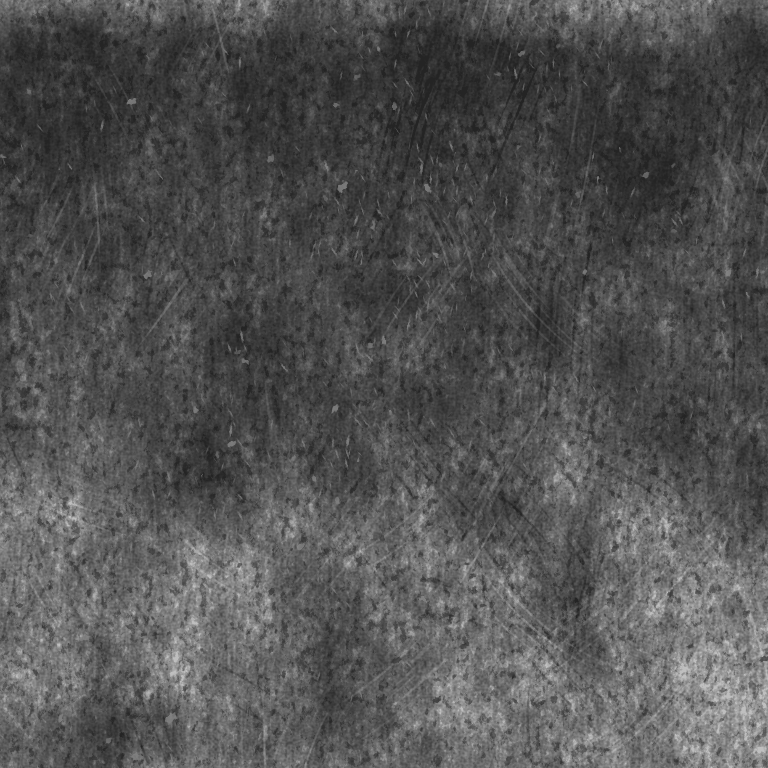
A Shadertoy shader for this texture:

```glsl
// Worn dark grey metal: smoky tone, mottled grain, curved scratches and small chips.
#define BLOTCH 0.16       // strength of the smoky patches
#define MOTTLE 0.34       // relative strength of the mid-size mottling
#define GRAIN 0.30        // relative strength of the fine grain
#define PITTING 0.34      // relative depth of the dark pits
#define GROUPS 64         // bundles of scratches
#define SCRATCH_LIGHT 0.13
#define SCRATCH_DARK 0.10
#define CHIP_CELLS 56.0   // chip grid cells across the canvas
#define CHIP_LIGHT 0.54
#define CHIP_DARK 0.14
#define BLACK_FLOOR 0.14

// Integer hash giving two values in 0..1
vec2 hash2(vec2 p) {
    uvec2 q = uvec2(ivec2(floor(p))) * 1664525u + 1013904223u;
    q.x += q.y * 1664525u;
    q.y += q.x * 1664525u;
    q ^= q >> 16u;
    q.x += q.y * 1664525u;
    q.y += q.x * 1664525u;
    q ^= q >> 16u;
    return vec2(q) / float(0xffffffffu);
}
float cornerSlope(vec2 cell, vec2 offset) {
    float a = 6.2832 * hash2(cell).x;
    return dot(vec2(cos(a), sin(a)), offset);
}
// Gradient noise, about -1..1
float gnoise(vec2 p) {
    vec2 i = floor(p), f = p - i, e = vec2(1, 0);
    vec2 w = f * f * f * (f * (f * 6.0 - 15.0) + 10.0);
    float low = mix(cornerSlope(i, f), cornerSlope(i + e, f - e), w.x);
    float high = mix(cornerSlope(i + e.yx, f - e.yx), cornerSlope(i + 1.0, f - 1.0), w.x);
    return 1.4 * mix(low, high, w.y);
}
mat2 rotation(float a) {
    return mat2(cos(a), sin(a), -sin(a), cos(a));
}
float fbm(vec2 p) {
    float sum = 0.0, amp = 0.6;
    for (int i = 0; i < 5; i++) {
        sum += amp * gnoise(p);
        p = rotation(0.6) * p * 2.03 + 19.0;
        amp *= 0.6;
    }
    return sum;
}
float spot(vec2 p, float x, float y, float radius) {
    vec2 d = (p - vec2(x, y)) / radius;
    return exp(-dot(d, d));
}

// Scattered ragged flakes; len is half the length in cells
float chips(vec2 p, float cells, float len, float thin, float lean, float spread, float density, float seed) {
    vec2 g = p * cells;
    vec2 ragged = vec2(gnoise(g * 5.0 + seed), gnoise(g * 5.0 + seed + 91.0));
    float edge = cells * max(0.7 / iResolution.y, 0.0007), cover = 0.0;
    for (int n = 0; n < 9; n++) {
        vec2 cell = floor(g) + vec2(n % 3, n / 3) - 1.0;
        vec2 place = hash2(cell + seed), kind = hash2(cell + seed + 157.0);
        float size = len * mix(0.3, 1.0, place.x * place.y + 0.3 * kind.y);
        vec2 q = rotation(lean + (kind.y - 0.5) * spread) * (g - cell - place);
        q += 0.8 * size * thin * ragged;
        float d = (length(q / vec2(size * thin, size)) - 1.0) * size * thin;
        float shown = step(kind.x, density) * mix(0.4, 1.0, place.y);
        cover = max(cover, shown * (1.0 - smoothstep(-edge, edge, d)));
    }
    return cover;
}

// Bundles of near-parallel arcs, alternately light and dark
float scratches(vec2 p) {
    float sum = 0.0;
    for (int i = 0; i < GROUPS; i++) {
        float id = float(i);
        vec2 place = hash2(vec2(id, 31.0)), shape = hash2(vec2(id, 73.0));
        float lean = (shape.x - 0.5) * mix(2.6, 1.1, smoothstep(0.4, 0.7, place.y));
        vec2 q = rotation(lean) * (p - place);
        q.x += (shape.y - 0.5) * 3.5 * q.y * q.y;
        float fade = exp(-pow(q.y / mix(0.05, 0.13, place.x), 2.0) - pow(q.x / 0.045, 2.0));
        if (fade < 0.02) continue;
        float strand = gnoise(vec2(q.x * 170.0 + id * 17.0, q.y * 7.0 + id * 7.0));
        float line = smoothstep(0.15, 0.7, strand) * fade;
        sum += line * (i % 2 == 0 ? SCRATCH_LIGHT : -SCRATCH_DARK);
    }
    return sum;
}

void mainImage(out vec4 fragColor, in vec2 fragCoord) {
    vec2 p = fragCoord / iResolution.y;
    float smoke = fbm(p * 3.2 + 4.0), mottle = fbm(p * vec2(19.0, 14.0) + 40.0);
    // Pale base rising into a dark upper half, with a pale top rim
    float h = p.y + 0.14 * smoke + 0.02 * mottle;
    float tone = mix(0.43, 0.285, smoothstep(0.2, 0.5, h));
    tone = mix(tone, 0.215, smoothstep(0.58, 0.86, h));
    tone += 0.22 * smoothstep(0.93, 1.03, p.y + 0.07 * smoke);
    tone += BLOTCH * fbm(p * vec2(6.0, 4.5) + 11.0) * mix(1.1, 0.55, smoothstep(0.3, 0.7, p.y));
    // Large shadows and glows, with torn edges
    vec2 s = p + 0.03 * vec2(mottle, smoke);
    tone -= 0.17 * spot(s, 0.29, 0.37, 0.06) + 0.12 * spot(s, 0.9, 0.42, 0.06);
    tone -= 0.14 * spot(s, 0.14, 0.07, 0.08) + 0.13 * spot(s, 0.45, 0.09, 0.11);
    tone += 0.17 * spot(s, 0.94, 0.08, 0.12) + 0.11 * spot(s, 0.3, 0.21, 0.08);
    tone += 0.13 * spot(s, 0.02, 0.33, 0.09) + 0.08 * spot(s, 0.8, 0.36, 0.11);
    // Mottling, brushed grain, pale scuffs and dark pitting
    float brushed = gnoise(p * vec2(230.0, 22.0)) + 0.7 * gnoise(rotation(0.35) * p * vec2(190.0, 55.0));
    float speckle = gnoise(p * 290.0) + 0.7 * gnoise(p * 140.0 + 60.0);
    float drips = gnoise(p * vec2(42.0, 6.0) + 8.0);
    tone *= 1.0 + MOTTLE * mottle + 0.12 * drips + GRAIN * (0.4 * brushed + 0.6 * speckle);
    float flecks = fbm(p * vec2(85.0, 62.0));
    tone *= 1.0 - PITTING * smoothstep(0.12, 0.5, flecks + 0.3 * mottle);
    tone *= 1.0 + 0.3 * smoothstep(0.15, 0.6, 0.3 * mottle - flecks);
    tone += scratches(p);
    // Chips gather in a slanted central band and at the lower left
    float band = exp(-pow((p.x - 0.32 - 0.33 * p.y) / 0.13, 2.0)) * smoothstep(0.15, 0.4, p.y);
    float zone = 0.08 + 0.45 * band + 0.28 * spot(p, 0.16, 0.14, 0.2);
    zone *= smoothstep(-0.5, 0.4, gnoise(p * 9.0 + 5.0));
    float dark = chips(p, CHIP_CELLS, 0.36, 0.5, 0.4, 2.4, 0.26, 300.0);
    float flakes = chips(p, CHIP_CELLS * 0.8, 0.36, 0.55, 0.5, 3.0, zone * 0.4, 500.0);
    float slivers = chips(p, CHIP_CELLS * 1.3, 0.5, 0.2, -0.2, 1.2, zone * 1.4, 700.0);
    tone = mix(tone, min(tone, CHIP_DARK), 0.6 * dark);
    tone = mix(tone, max(tone + 0.08, CHIP_LIGHT), 0.8 * max(flakes, slivers));
    fragColor = vec4(vec3(clamp(tone, BLACK_FLOOR, 0.75)), 1.0);
}
```
